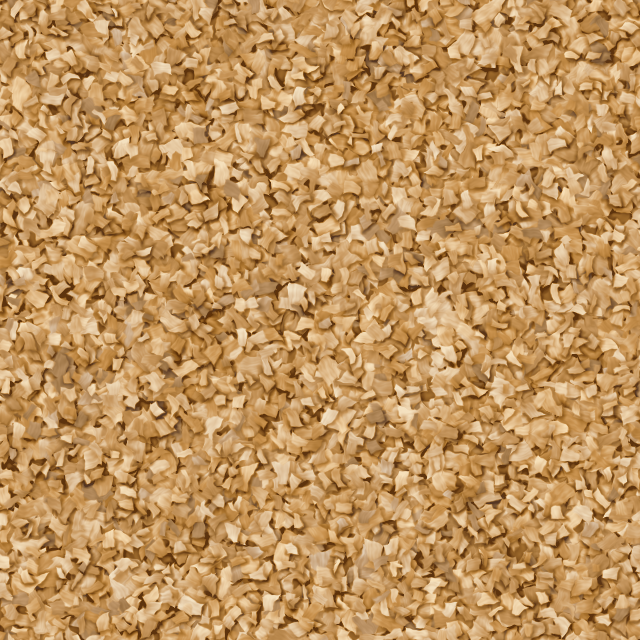
A Shadertoy shader for this texture:

```glsl
// Pressed wood chips: layers of scattered, randomly turned chips are painted
// over each other. Each chip has its own tone, fibres and a soft shadow; the
// resulting tone is then mapped onto a ramp from dark brown to pale cream.

#define LAYERS 9
#define BASE_CELLS 19.0      // chips across the canvas in the coarsest layer
#define CHIP_TONE 0.845      // mean brightness of a chip
#define TONE_SPREAD 0.18     // brightness range between chips
#define SHADOW_DEPTH 0.50
#define SHADOW_REACH 0.0085
#define EDGE_BLUR 0.0017
#define FIBRE_DEPTH 0.055
#define RAGGEDNESS 0.0045

const vec3 CREVICE = vec3(0.36, 0.20, 0.06);
const vec3 BROWN   = vec3(0.49, 0.31, 0.12);
const vec3 AMBER   = vec3(0.65, 0.45, 0.20);
const vec3 TAN     = vec3(0.78, 0.58, 0.34);
const vec3 HONEY   = vec3(0.83, 0.66, 0.45);
const vec3 CREAM   = vec3(0.89, 0.76, 0.59);
const vec3 PALE    = vec3(0.96, 0.88, 0.74);

vec4 hash4(vec3 p) {
    vec4 q = fract(p.xyzx * vec4(0.1031, 0.1030, 0.0973, 0.1099));
    q += dot(q, q.wzxy + 33.33);
    return fract((q.xxyz + q.yzzw) * q.zywx);
}

vec2 gradientAt(vec2 cell) {
    float angle = 6.2832 * hash4(vec3(cell, 5.0)).x;
    return vec2(cos(angle), sin(angle));
}

float gradientNoise(vec2 p) {
    vec2 i = floor(p), f = p - i;
    vec2 u = f * f * f * (f * (f * 6.0 - 15.0) + 10.0);
    vec2 e = vec2(1.0, 0.0);
    float low  = mix(dot(gradientAt(i), f), dot(gradientAt(i + e), f - e), u.x);
    float high = mix(dot(gradientAt(i + e.yx), f - e.yx),
                     dot(gradientAt(i + 1.0), f - 1.0), u.x);
    return mix(low, high, u.y);
}

mat2 rotation(float a) {
    return mat2(cos(a), sin(a), -sin(a), cos(a));
}

// Tapered, slightly bent box with one corner broken off
float chipDistance(vec2 p, vec2 halfSize, vec4 r) {
    p.y += (r.x - 0.5) * 0.9 * p.x * p.x;
    p.x += (r.y - 0.5) * 0.9 * p.y;
    halfSize.y *= 1.0 + (r.z - 0.5) * 0.9 * p.x / halfSize.x;
    vec2 q = abs(p) - halfSize;
    float box = length(max(q, 0.0)) + min(max(q.x, q.y), 0.0);
    float cutAngle = 6.2832 * r.w;
    vec2 cut = vec2(cos(cutAngle), sin(cutAngle));
    return max(box, dot(p, cut) - 0.75 * dot(abs(cut), halfSize));
}

// Paints one layer over surface = (tone, warmth)
vec2 paintLayer(vec2 surface, vec2 uv, float layer) {
    float cells = BASE_CELLS * (1.0 + 1.1 * fract(layer * 0.618));
    mat2 turn = rotation(layer * 1.3 + 0.4);
    vec2 p = turn * uv * cells + 100.0 + layer * 7.3;
    vec2 lightDir = turn * vec2(-0.6, 0.8);
    for (int k = 0; k < 9; k++) {
        vec2 cell = floor(p) + vec2(k % 3, k / 3) - 1.0;
        vec4 place = hash4(vec3(cell, layer + 11.0));
        vec4 shape = hash4(vec3(cell, layer + 37.0));
        vec4 look  = hash4(vec3(cell, layer + 71.0));
        if (place.w > 0.82) continue;

        vec2 offset = p - cell - place.xy;
        vec2 local = rotation(6.2832 * place.z) * offset;
        vec2 halfSize = vec2(mix(0.26, 0.60, shape.x), mix(0.12, 0.38, look.w));
        float d = chipDistance(local, halfSize, shape) / cells;
        if (d > SHADOW_REACH) continue;

        float lit = dot(offset, lightDir) / (length(offset) + 0.05);
        float shadow = 1.0 - smoothstep(-EDGE_BLUR, SHADOW_REACH, d);
        surface.x -= SHADOW_DEPTH * shadow * look.z * look.z * (0.55 - 0.45 * lit);

        float cover = 1.0 - smoothstep(-EDGE_BLUR, EDGE_BLUR, d);
        if (cover <= 0.0) continue;
        float fibre = gradientNoise(local / cells * vec2(45.0, 260.0) + 90.0 * look.xy + 50.0);
        float tone = CHIP_TONE + TONE_SPREAD * (look.x - 0.5) + FIBRE_DEPTH * fibre;
        tone += 0.13 * (shape.y - 0.5) * local.x / halfSize.x;
        tone += 0.03 * lit * smoothstep(-0.006, 0.0, d);
        float grey = step(0.93, look.y);
        float warmth = mix(2.0 * look.y - 0.9, -2.2, grey);
        surface = mix(surface, vec2(tone - 0.09 * grey, warmth), cover);
    }
    return surface;
}

vec3 woodRamp(float t) {
    vec3 c = mix(CREVICE, BROWN, smoothstep(0.34, 0.50, t));
    c = mix(c, AMBER, clamp((t - 0.49) / 0.16, 0.0, 1.0));
    c = mix(c, TAN,   clamp((t - 0.65) / 0.13, 0.0, 1.0));
    c = mix(c, HONEY, clamp((t - 0.78) / 0.05, 0.0, 1.0));
    c = mix(c, CREAM, clamp((t - 0.83) / 0.06, 0.0, 1.0));
    return mix(c, PALE, clamp((t - 0.89) / 0.09, 0.0, 1.0));
}

void mainImage(out vec4 fragColor, in vec2 fragCoord) {
    vec2 uv = fragCoord / iResolution.y;

    // Ragged chip outlines
    vec2 warped = uv;
    warped += RAGGEDNESS * vec2(gradientNoise(uv * 48.0), gradientNoise(uv * 48.0 + 71.0));
    warped += 0.4 * RAGGEDNESS * vec2(gradientNoise(uv * 130.0 + 19.0), gradientNoise(uv * 130.0 + 43.0));

    vec2 surface = vec2(0.60, 0.3);
    for (int i = 0; i < LAYERS; i++) surface = paintLayer(surface, warped, float(i));

    // Broad unevenness and fine mottling
    surface.x += 0.03 * gradientNoise(uv * 6.0 + 3.0) + 0.06 * gradientNoise(uv * 85.0 + 7.0);

    vec3 color = woodRamp(surface.x) + surface.y * vec3(0.012, -0.006, -0.035);
    fragColor = vec4(clamp(color, 0.0, 1.0), 1.0);
}
```
